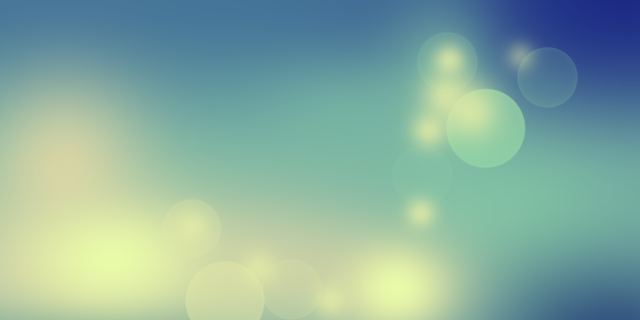
Give the GLSL for this background, as a Shadertoy shader.

```glsl
const vec3 TEAL = vec3(0.47, 0.71, 0.64);
const vec3 STEEL = vec3(0.27, 0.46, 0.60);
const vec3 NAVY = vec3(0.11, 0.16, 0.52);
const vec3 MINT = vec3(0.54, 0.80, 0.65);
const vec3 PEACH = vec3(0.87, 0.84, 0.65);
const vec3 LEMON = vec3(0.91, 0.98, 0.66);

// Soft elliptical falloff, 1 at the centre
float glow(vec2 p, vec2 center, vec2 radius) {
    vec2 q = (p - center) / radius;
    return exp(-dot(q, q));
}

// Blurred sky and light pools
vec3 backdrop(vec2 p) {
    vec3 col = mix(TEAL, STEEL, smoothstep(0.45, 1.0, p.y));
    col = mix(col, NAVY, glow(p, vec2(1.95, 1.05), vec2(0.58, 0.40)));
    col = mix(col, MINT, 0.40 * glow(p, vec2(1.10, 0.66), vec2(0.28, 0.16)));
    col = mix(col, MINT, 0.60 * glow(p, vec2(1.38, 0.75), vec2(0.17, 0.26)));
    col = mix(col, MINT, 0.75 * glow(p, vec2(1.60, 0.30), vec2(0.35, 0.25)));
    col = mix(col, vec3(0.18, 0.30, 0.49), glow(p, vec2(1.92, -0.08), vec2(0.42, 0.27)));

    // Warm light along the lower left
    col = mix(col, PEACH, 0.90 * glow(p, vec2(0.20, 0.48), vec2(0.25, 0.27)));
    col = mix(col, PEACH, 0.95 * glow(p, vec2(0.28, 0.17), vec2(0.58, 0.25)));
    col = mix(col, PEACH, 0.65 * glow(p, vec2(0.87, 0.17), vec2(0.35, 0.20)));
    col = mix(col, PEACH, 0.90 * glow(p, vec2(1.22, 0.10), vec2(0.24, 0.16)));
    col = mix(col, vec3(0.45, 0.58, 0.54), 0.55 * glow(p, vec2(0.30, -0.06), vec2(0.55, 0.09)));
    col = mix(col, LEMON, glow(p, vec2(0.35, 0.19), vec2(0.25, 0.16)));
    return mix(col, LEMON, glow(p, vec2(1.24, 0.10), vec2(0.13, 0.11)));
}

// Translucent circles with a faint rim: centre, radius, opacity
vec3 addDiscs(vec3 col, vec2 p) {
    vec4 discs[7] = vec4[7](
        vec4(1.398, 0.805, 0.094, 0.12), vec4(1.711, 0.758, 0.094, 0.16),
        vec4(1.518, 0.599, 0.123, 0.70), vec4(1.320, 0.451, 0.094, 0.10),
        vec4(0.599, 0.286, 0.091, 0.20), vec4(0.703, 0.060, 0.123, 0.45),
        vec4(0.911, 0.096, 0.094, 0.16));
    float pixel = 1.0 / iResolution.y;
    for (int i = 0; i < 7; i++) {
        vec4 disc = discs[i];
        float d = length(p - disc.xy) - disc.z;
        float inside = 1.0 - smoothstep(-pixel, pixel, d);
        float rim = 0.10 * exp(-abs(d) / 0.006);
        vec3 tint = mix(vec3(0.89, 0.91, 0.65), vec3(0.58, 0.84, 0.65), smoothstep(0.3, 0.4, disc.y));
        col = mix(col, tint, inside * (disc.w + rim));
    }
    return col;
}

// Small blurred lights: centre, radius
vec3 addLights(vec3 col, vec2 p) {
    vec3 lights[9] = vec3[9](
        vec3(1.405, 0.812, 0.050), vec3(1.627, 0.823, 0.045),
        vec3(1.393, 0.700, 0.075), vec3(1.340, 0.592, 0.056),
        vec3(1.475, 0.650, 0.085), vec3(1.315, 0.333, 0.047),
        vec3(0.600, 0.290, 0.055), vec3(0.807, 0.160, 0.055),
        vec3(1.034, 0.063, 0.050));
    for (int i = 0; i < 9; i++) {
        vec3 light = lights[i];
        float dimming = smoothstep(1.50, 1.62, light.x);
        float strength = mix(0.80, 0.45, dimming);
        col = mix(col, vec3(0.89, 0.92, 0.65), strength * glow(p, light.xy, vec2(light.z)));
    }
    return col;
}

void mainImage(out vec4 fragColor, in vec2 fragCoord) {
    vec2 p = fragCoord / iResolution.y;
    vec3 col = backdrop(p);
    col = addDiscs(col, p);
    col = addLights(col, p);
    fragColor = vec4(col, 1.0);
}
```
